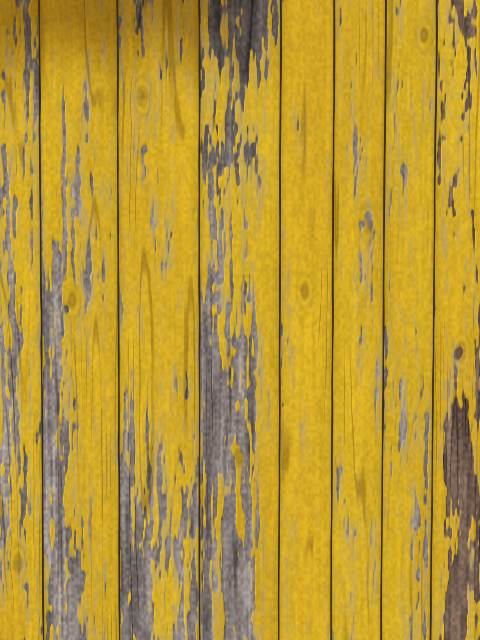
Write a Shadertoy shader that draws this texture.

```glsl
// Eight upright boards in yellow paint that has flaked off to weathered grey wood.
// Stretched value noise, compared with a wear level per board, separates paint
// from wood; grain, knots, flake relief and dark seams are layered over it.

float hash(vec2 p) {
    vec3 q = fract(p.xyx * vec3(0.1031, 0.1030, 0.0973));
    q += dot(q, q.yzx + 33.33);
    return fract((q.x + q.y) * q.z);
}

float noise(vec2 p) {
    vec2 i = floor(p), f = fract(p);
    f = f * f * (3.0 - 2.0 * f);
    return mix(mix(hash(i), hash(i + vec2(1, 0)), f.x),
               mix(hash(i + vec2(0, 1)), hash(i + vec2(1, 1)), f.x), f.y);
}

// Positive where the paint is gone, negative where it still holds
float peel(vec2 g, float wear) {
    g.x += 0.005 * noise(g * vec2(30, 14)) + 0.002 * noise(g * vec2(90, 60));
    float n = 0.27 * noise(g * vec2(15, 3))
            + 0.27 * noise(g * vec2(62, 8))
            + 0.28 * noise(g * vec2(125, 15))
            + 0.18 * noise(g * vec2(210, 60));
    return n - 0.73 + 0.27 * wear;
}

void mainImage(out vec4 fragColor, in vec2 fragCoord) {
    vec2 uv = fragCoord / iResolution.xy;
    float px = 1.0 / iResolution.x;

    // Boards fan out slightly towards the top
    float seams[9] = float[9](-0.09, 0.086, 0.247, 0.4155, 0.583, 0.693, 0.799, 0.9035, 1.03);
    float x = uv.x + 0.0275 * (uv.x - 0.42) * (0.5 - uv.y);
    x += 0.001 * (noise(vec2(3.0, uv.y * 14.0)) - 0.5);
    int board = 0;
    float seamDist = 1.0;
    for (int i = 1; i < 8; i++) {
        if (x > seams[i]) board = i;
        seamDist = min(seamDist, abs(x - seams[i]));
    }
    float id = float(board);
    float left = seams[board], width = seams[board + 1] - left;
    float across = (x - left) / width;

    // Wear at bottom, middle and top; w is where it centres across the board
    vec4 wearMap[8] = vec4[8](
        vec4(0.40, 0.38, 0.35, 0.6), vec4(0.66, 0.60, 0.28, 0.1),
        vec4(0.90, 0.42, 0.30, 0.35), vec4(0.80, 0.46, 1.02, 0.4),
        vec4(0.08, 0.02, 0.02, 0.8), vec4(0.26, 0.22, 0.14, 0.65),
        vec4(0.52, 0.36, 0.24, 0.7), vec4(0.72, 0.40, 0.70, 0.5));
    vec4 w = wearMap[board];
    float wear = mix(mix(w.x, w.y, smoothstep(0.2, 0.5, uv.y)), w.z, smoothstep(0.55, 0.75, uv.y));
    wear *= 0.5 + 0.75 * exp(-7.0 * (across - w.w) * (across - w.w));

    // One knot per board bends the grain around itself
    vec2 knots[8] = vec2[8](vec2(0.7, 0.12), vec2(0.4, 0.53), vec2(0.3, 0.85), vec2(0.5, 0.285),
                            vec2(0.47, 0.545), vec2(0.68, 0.65), vec2(0.75, 0.945), vec2(0.45, 0.45));
    vec2 k = vec2(x - left - knots[board].x * width, uv.y - knots[board].y);
    float r = length(k * vec2(1.0, 0.65)) / 0.012;
    if (board == 5 || board == 7) wear += 0.7 * exp(-r * r);
    vec2 g = vec2(x - k.x * 0.6 * exp(-0.3 * r * r), uv.y) + id * vec2(3.7, 17.3);

    // Grain: fibres, long contour lines and broad tone
    float fibre = 0.6 * noise(g * vec2(190, 9)) + 0.4 * noise(g * vec2(110, 30));
    float speck = noise(g * vec2(200, 190));
    float broad = noise(g * vec2(9, 3));
    float ring = fract(6.0 * noise(g * vec2(20, 0.8)) + 0.2 * fibre);
    float crack = smoothstep(0.12, 0.02, abs(ring - 0.5)) * smoothstep(0.4, 0.75, noise(g * vec2(40, 7)));

    float d = peel(g, wear);
    float slope = clamp(6.0 * (peel(g + vec2(-0.002, 0.003), wear) - d), -1.0, 1.0);
    float bare = smoothstep(-0.025, 0.025, d);

    // Yellow paint, chalky and thin in streaks and close to the bare spots
    vec3 paint = mix(vec3(0.83, 0.66, 0.14), vec3(0.88, 0.72, 0.15), broad);
    paint *= 0.96 + 0.04 * hash(vec2(id, 4.0)) + (board == 4 ? 0.03 : 0.0);
    paint *= 0.88 + 0.12 * fibre + 0.11 * speck;
    float thin = smoothstep(-0.26, 0.0, d) * smoothstep(0.3, 0.7, fibre);
    paint = mix(paint, vec3(0.68, 0.61, 0.46), 0.72 * thin);
    paint = mix(paint, vec3(0.45, 0.33, 0.10), 0.4 * crack);

    // Weathered wood, browner on the last board
    vec3 wood = mix(vec3(0.31, 0.28, 0.28), vec3(0.74, 0.69, 0.66), 0.65 * fibre + 0.35 * speck);
    wood *= 0.80 + 0.38 * noise(g * vec2(45, 4));
    wood *= 1.0 - 0.35 * crack;
    if (board == 3) wood *= 1.0 - 0.22 * smoothstep(0.6, 0.8, uv.y);
    if (board == 7) wood *= vec3(0.88, 0.77, 0.68);

    // Flake relief: lit upper rims, shaded lower ones
    vec3 col = mix(paint, wood, bare);
    col *= 1.0 + 0.27 * slope * exp(-260.0 * d * d);

    // Knot rings and heart
    float rings = 0.5 + 0.5 * sin(r * 7.0 + 5.0 * broad + 2.0 * fibre);
    col *= 1.0 - 0.16 * rings * exp(-0.5 * r * r);
    col = mix(col, vec3(0.42, 0.31, 0.15), 0.35 * smoothstep(0.8, 0.3, r));

    // Dirt running down from the top edge
    float stain = smoothstep(0.88, 1.03, uv.y + 0.08 * noise(g * vec2(22, 2)));
    col = mix(col, col * vec3(0.62, 0.54, 0.48), 0.7 * stain * smoothstep(0.65, 0.4, uv.x));

    // Seams with a soft shade on both sides
    col *= 1.0 - 0.18 * exp(-seamDist * 200.0);
    float seamHalf = 0.0011 + 0.0010 * noise(vec2(id, uv.y * 20.0));
    float seam = 1.0 - smoothstep(seamHalf - 0.5 * px, seamHalf + 0.6 * px, seamDist);
    col = mix(col, vec3(0.17, 0.13, 0.08), 0.88 * seam);

    fragColor = vec4(clamp(col, 0.0, 1.0), 1.0);
}
```
